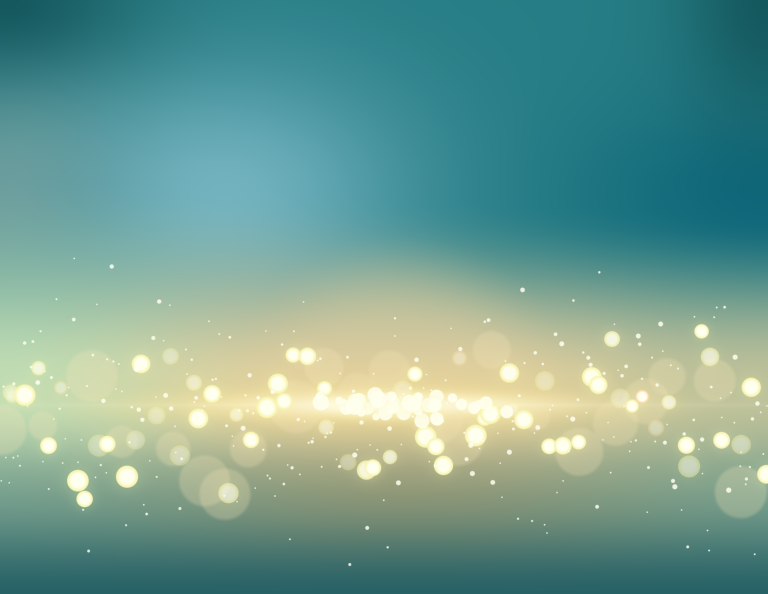
Give the GLSL for this background, as a WebGL 2 fragment shader.

```glsl
#version 300 es
precision highp float;
// Teal dusk gradient with a glowing golden horizon, bokeh discs and fine dust.

uniform vec2 u_resolution;
out vec4 outColor;

// All lengths are fractions of the canvas width.
const vec3 TEAL = vec3(0.15, 0.49, 0.52);
const vec3 SKY_BLUE = vec3(0.46, 0.71, 0.76);
const vec3 MIST = vec3(0.48, 0.64, 0.63);
const vec3 DEEP_BLUE = vec3(0.04, 0.39, 0.47);
const vec3 CORNER = vec3(0.07, 0.33, 0.35);
const vec3 MINT = vec3(0.75, 0.86, 0.70);
const vec3 WARM = vec3(0.86, 0.80, 0.62);
const vec3 SAND = vec3(0.73, 0.75, 0.60);
const vec3 OLIVE = vec3(0.57, 0.60, 0.47);
const vec3 SEA_GREEN = vec3(0.47, 0.64, 0.57);
const vec3 FLOOR = vec3(0.15, 0.38, 0.40);
const vec3 GOLD = vec3(1.0, 0.90, 0.56);
const vec3 CREAM = vec3(1.0, 1.0, 0.94);
const vec3 RIM = vec3(0.97, 0.96, 0.68);
const vec3 PEACH = vec3(1.0, 0.84, 0.64);

const vec2 FLARE = vec2(0.512, 0.246);
const int VEILS = 22;
const int DISCS = 66;
const int SPARKS = 40;
const int DUST = 280;

float hash(float n) {
    return fract(sin(n * 12.9898 + 4.137) * 43758.5);
}

// Bell-shaped random value between -1 and 1.
float bell(float n) {
    return (hash(n) + hash(n + 0.37) + hash(n + 0.71)) / 1.5 - 1.0;
}

float blob(vec2 p, vec2 center, vec2 radius) {
    vec2 d = (p - center) / radius;
    return exp(-dot(d, d));
}

float disc(float dist, float radius, float blur) {
    return 1.0 - smoothstep(radius - blur, radius + blur, dist);
}

vec3 backdrop(vec2 p, float top) {
    // Upper sky
    vec3 col = mix(TEAL, SKY_BLUE, 0.95 * blob(p, vec2(0.29, 0.52), vec2(0.25, 0.17)));
    col = mix(col, MIST, 0.75 * blob(p, vec2(0.0, 0.53), vec2(0.15, 0.16)));
    col = mix(col, DEEP_BLUE, 0.85 * blob(p, vec2(1.0, 0.52), vec2(0.24, 0.12)));
    col = mix(col, CORNER, 0.9 * blob(p, vec2(0.0, top), vec2(0.18, 0.10)));
    col = mix(col, CORNER, 0.9 * blob(p, vec2(1.0, top), vec2(0.11, 0.16)));

    // Haze rising from the horizon
    vec3 haze = mix(MINT, WARM, smoothstep(0.0, 0.40, p.x));
    haze = mix(haze, SAND, smoothstep(0.62, 0.95, p.x));
    float hazeTop = 0.55 - 0.06 * p.x;
    col = mix(col, haze, 1.0 - smoothstep(0.28, hazeTop, p.y));
    float dome = 1.0 - smoothstep(0.10, 0.235, length(p - FLARE - vec2(0.01, 0.0)));
    col = mix(col, WARM, 0.5 * dome);

    // Darkening foreground
    float center = blob(vec2(p.x, 0.0), vec2(0.53, 0.0), vec2(0.34, 1.0));
    vec3 ground = mix(SEA_GREEN, OLIVE, center);
    col = mix(col, ground, 1.0 - smoothstep(0.12, 0.25, p.y));
    return mix(col, FLOOR, 1.0 - smoothstep(-0.01, 0.15, p.y));
}

vec3 addFlare(vec3 col, vec2 p) {
    vec2 d = p - FLARE;
    float streak = exp(-abs(d.y) / 0.004) * exp(-abs(d.x) / 0.28);
    col = mix(col, GOLD, 0.4 * blob(d, vec2(0.0), vec2(0.28, 0.045)));
    col = mix(col, GOLD, 0.75 * blob(d, vec2(-0.02, 0.0), vec2(0.25, 0.017)));
    col = mix(col, CREAM, 0.45 * streak);
    return mix(col, CREAM, blob(d, vec2(0.0), vec2(0.16, 0.014)));
}

vec3 addBokeh(vec3 col, vec2 p, float pixel) {
    // Large faint discs
    for (int i = 0; i < VEILS; i++) {
        float n = float(i) + 100.0;
        vec2 c = vec2((float(i) + hash(n)) / float(VEILS), 0.235 + 0.16 * bell(n + 50.0));
        float r = mix(0.018, 0.035, hash(n + 90.0));
        col = mix(col, WARM + 0.1, 0.27 * disc(length(p - c), r, 0.002 + pixel));
    }
    // Bright discs, then a tight cluster inside the flare
    for (int i = 0; i < DISCS + SPARKS; i++) {
        float n = float(i) + 300.0;
        bool spark = i >= DISCS;
        vec2 c = vec2((float(i) + hash(n)) / float(DISCS), 0.225 + 0.15 * bell(n + 110.0));
        if (spark) c = FLARE + vec2(0.20, 0.026) * vec2(bell(n), bell(n + 110.0));
        float r = spark ? mix(0.004, 0.011, hash(n + 220.0)) : mix(0.0085, 0.0145, hash(n + 220.0));
        float d = length(p - c);
        float alpha = spark ? 0.9 : mix(0.35, 1.0, smoothstep(0.15, 0.45, hash(n + 330.0)));
        vec3 rim = hash(n + 440.0) > 0.94 ? PEACH : RIM;
        vec3 tint = spark ? CREAM : mix(CREAM, rim, smoothstep(0.55, 1.0, d / r));
        col = mix(col, RIM, 0.22 * alpha * exp(-d * d / (r * r * 1.6)));
        col = mix(col, tint, alpha * disc(d, r, 0.0004 + 0.5 * pixel));
    }
    // Fine dust
    for (int i = 0; i < DUST; i++) {
        float n = float(i) + 700.0;
        vec2 c = vec2((float(i) + hash(n)) / float(DUST), 0.235 + 0.25 * bell(n + 310.0));
        float size = hash(n + 620.0);
        float r = mix(0.0009, 0.0034, size * size * size);
        col = mix(col, CREAM, 0.85 * disc(length(p - c), r, 0.0004 + 0.5 * pixel));
    }
    return col;
}

void main() {
    vec2 p = gl_FragCoord.xy / u_resolution.x;
    vec3 col = backdrop(p, u_resolution.y / u_resolution.x);
    col = addFlare(col, p);
    col = addBokeh(col, p, 1.0 / u_resolution.x);
    outColor = vec4(clamp(col, 0.0, 1.0), 1.0);
}
```
